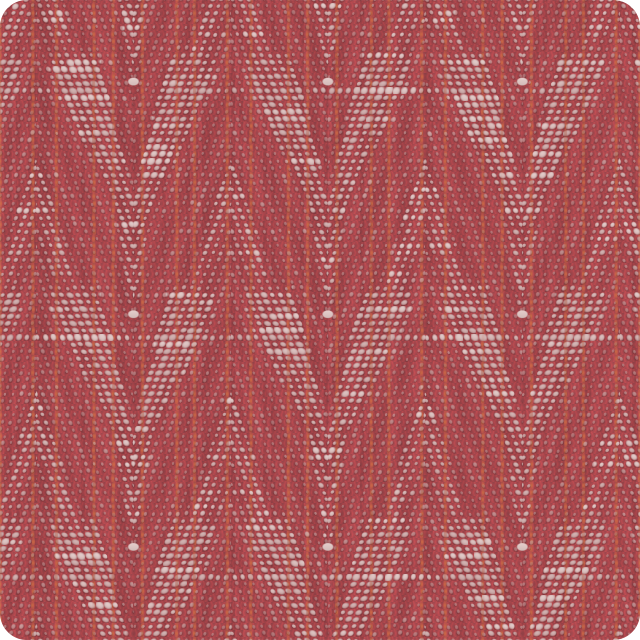
This texture is drawn by a WebGL 1 fragment shader. Its source:

```glsl
precision highp float;
// Woven chevron cloth: pale weft stitches float over red twill in mirrored V arms.
// Each stitch is one cell of a sheared grid, and a density field sets its size.
// Orange warp threads and slubbed weft rows vary the repeats.
uniform vec2 u_resolution;

const float TAU = 6.28318;
const float ROWS = 33.0;      // weft rows per repeat
const float STITCHES = 12.0;  // stitches per half repeat

float hash(vec2 p) {
  p = fract(p * vec2(0.1031, 0.1137));
  p += dot(p, p.yx + 33.33);
  return fract((p.x + p.y) * p.x * 17.0);
}

// Share of pale weft on the surface: d is 0 at the V axis and 1 at the peak,
// k is the height above the tip of the V, both in repeats.
float weftDensity(float d, float k) {
  // Steep arm, fine at the tip, full in the middle and ragged at the top
  float lower = 0.8 * d - 0.17;
  float upper = min(1.65 * d, 0.6);
  float arm = smoothstep(lower - 0.04, lower + 0.08, k)
            * (1.0 - smoothstep(upper - 0.06, upper + 0.08, k))
            * (1.0 - smoothstep(0.76, 0.94, d));
  arm *= 0.72 + 0.28 * smoothstep(0.1, 0.35, k);

  // Sparse triangle widening below each peak, open in the middle
  float drop = fract(0.22 - k);
  float peakWidth = 0.02 + 0.7 * drop;
  float peak = (1.0 - smoothstep(peakWidth - 0.06, peakWidth + 0.04, 1.0 - d))
             * (1.0 - smoothstep(0.5, 0.68, drop))
             * (0.4 + 0.6 * smoothstep(peakWidth - 0.3, peakWidth - 0.08, 1.0 - d));

  // Small triangle narrowing below each V tip
  float below = 1.0 - k;
  float tipWidth = 0.2 * (1.0 - below / 0.55);
  float tip = (1.0 - smoothstep(tipWidth - 0.03, tipWidth + 0.03, d)) * step(below, 0.46);
  return max(arm, max(0.5 * peak, 0.5 * tip));
}

// Seven unevenly spaced orange warp threads in each repeat
float orangeWarp(float x, float row) {
  float threads = 0.0;
  float wobble = 0.002 * sin(row * 1.7);
  for (int i = 0; i < 7; i++) {
    float n = float(i);
    float centre = (n + 0.2 * sin(4.0 * n)) / 7.0;
    float away = abs(fract(x - centre + wobble + 0.5) - 0.5);
    threads = max(threads, 1.0 - smoothstep(0.003, 0.012, away));
  }
  return threads;
}

void main() {
  vec2 uv = gl_FragCoord.xy / u_resolution;

  // Mirrored repeat across, weft rows up
  float across = (uv.x - 0.2085) / 0.3038;
  float d = 2.0 * abs(fract(across + 0.5) - 0.5);
  float weft = (uv.y - 0.6875) / 0.3635 * ROWS;
  float row = floor(weft);
  float k = fract((row + 0.5) / ROWS);

  // Sheared stitch cell: each row steps outward by a third of a stitch
  float slide = d * STITCHES - row / 3.0;
  vec2 cell = vec2(fract(slide), fract(weft)) - 0.5;
  float side = floor(across * 2.0);
  vec2 stitchId = vec2(floor(slide) + 31.0 * side, row) + 80.0;
  float jitter = hash(stitchId);
  float drift = hash(stitchId.yx + 17.0) - 0.5;

  // Weft thickness: slubs swell along a row, a few rows run pale throughout
  float rowSeed = hash(vec2(row + 90.0, 7.0));
  float swell = 0.5 * sin(9.0 * uv.x + 40.0 * rowSeed)
              + 0.3 * sin(23.0 * uv.x + 17.0 * rowSeed) + 0.6 * rowSeed;
  float slub = smoothstep(0.55, 1.05, swell);
  float stray = step(mod(row + 20.0, 34.5), 0.9) * smoothstep(-0.4, 0.4, swell);

  // Ground stitches gather along steep stripes
  float stripe = 0.5 + 0.5 * cos(TAU * 3.0 * (d - k));
  float density = weftDensity(d, k) * (0.5 + 0.4 * jitter + 0.25 * rowSeed + 0.3 * slub);
  density = clamp(max(density, 0.22 * stripe * jitter) + 0.4 * stray, 0.0, 1.1);

  // Red twill ground with slanted ribs and uneven yarns
  float rib = cos(TAU * 2.0 * slide) * 0.5 + 0.5;
  float grain = 0.5 + 0.5 * cos(TAU * (cell.y + 0.5 * floor(slide * 2.0)));
  vec3 color = mix(vec3(0.56, 0.26, 0.285), vec3(0.715, 0.285, 0.305),
                   0.2 + 0.45 * rib + 0.35 * grain);
  color *= 0.95 + 0.1 * hash(vec2(floor(across * 48.0) + 60.0, 3.0));
  color *= 0.97 + 0.06 * stripe;

  // Orange warp, crossed by the ground at every row
  float orange = orangeWarp(across - 0.483, row);
  float crossing = 0.7 + 0.3 * cos(TAU * cell.y);
  color = mix(color, vec3(0.81, 0.42, 0.27), 0.8 * orange * crossing);

  // Pale stitches with a shadow beneath and a rounded highlight
  float loose = 1.0 - smoothstep(0.0, 0.6, density);
  cell += drift * vec2(0.15, 0.12 + 0.2 * loose);
  vec2 size = vec2(mix(0.21, 0.49, density), mix(0.29, 0.37, density));
  size.y += 0.13 * slub * density + 0.1 * stray;
  size *= 0.82 + 0.36 * jitter;
  vec2 q = vec2(cell.x, cell.y - 0.25 * cell.x) / size;
  vec2 shade = q + vec2(0.0, 0.4);
  float shadow = 1.0 - smoothstep(0.3, 2.0, dot(shade, shade));
  float stitch = 1.0 - smoothstep(0.2, 1.4, dot(q, q));
  float cover = stitch * mix(0.45, 0.97, smoothstep(0.0, 0.45, density));
  cover *= 1.0 - 0.4 * orange * (1.0 - slub);
  vec3 yarn = mix(vec3(0.70, 0.53, 0.53), vec3(0.89, 0.81, 0.80),
                  clamp(0.6 - 0.4 * dot(q, q) + 0.25 * q.y + 0.35 * slub, 0.0, 1.0));
  color *= 1.0 - 0.14 * shadow;
  color = mix(color, yarn, cover);

  // One round bead closes the triangle under each tip
  vec2 bead = vec2(d / 0.06, (fract(weft / ROWS) - 0.509) / 0.018);
  color = mix(color, vec3(0.86, 0.77, 0.76) + 0.04 * bead.y,
              1.0 - smoothstep(0.5, 1.2, dot(bead, bead)));

  // Rounded swatch corners on white
  vec2 corner = max(abs(uv - 0.5) - 0.458, 0.0);
  color = mix(color, vec3(1.0), smoothstep(0.041, 0.043, length(corner)));
  gl_FragColor = vec4(color, 1.0);
}
```
